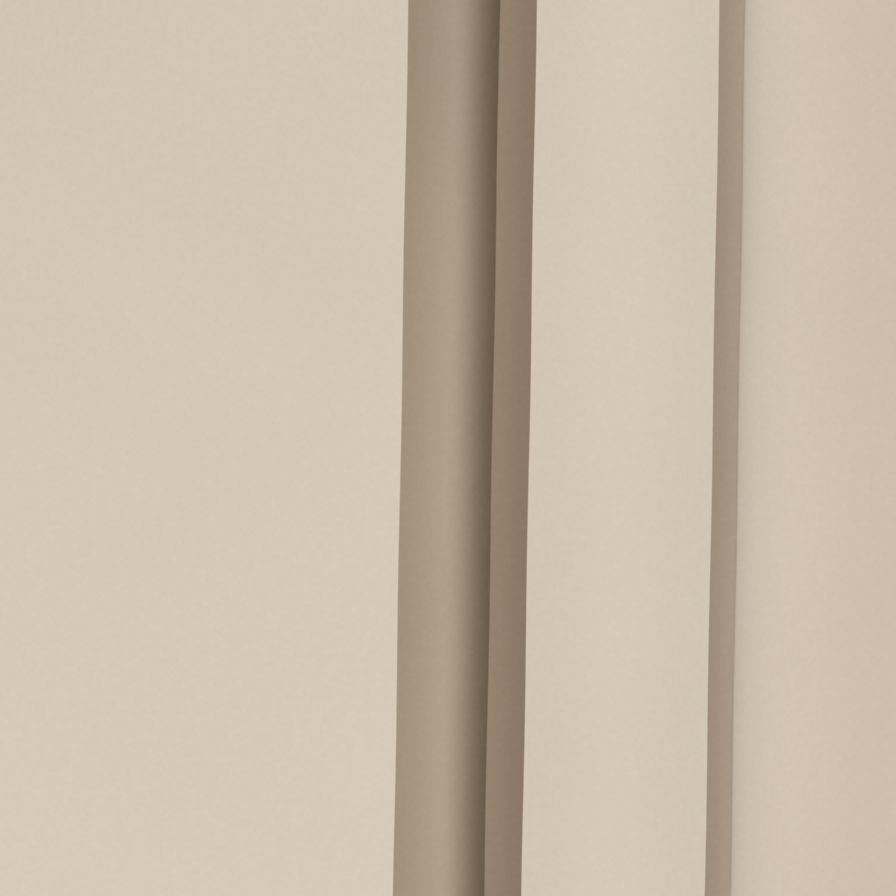
This texture is drawn by a WebGL 1 fragment shader. Its source:

```glsl
precision highp float;
// Smooth beige wall panels split by a deep groove and a shallow step.
// Slightly leaning edges divide the surface into vertical bands; each band
// has its own gradient, contact shadow and a faint plaster grain.
uniform vec2 u_resolution;

vec2 hash2(vec2 p) {
  vec3 q = fract(p.xyx * vec3(0.1031, 0.1030, 0.0973));
  q += dot(q, q.yzx + 33.33);
  return fract((q.xx + q.yz) * q.zy);
}

// Distance to the nearest scattered cell point.
float cellNoise(vec2 p) {
  vec2 cell = floor(p);
  vec2 local = fract(p);
  float nearest = 2.0;
  for (int j = -1; j <= 1; j++) {
    for (int i = -1; i <= 1; i++) {
      vec2 offset = vec2(float(i), float(j));
      nearest = min(nearest, length(offset + hash2(cell + offset) - local));
    }
  }
  return nearest;
}

// Signed distance to the right of a leaning edge, with a slight wobble.
float edgeDistance(vec2 uv, float bottom, float top) {
  float wobble = 0.0004 * sin(uv.y * 17.0 + bottom * 40.0);
  return uv.x - mix(bottom, top, uv.y) - wobble;
}

float coverage(float d) {
  float soft = max(0.0011, 0.75 / u_resolution.x);
  return smoothstep(-soft, soft, d);
}

void main() {
  vec2 uv = gl_FragCoord.xy / u_resolution;
  float groove = edgeDistance(uv, 0.4388, 0.4557);
  float rib = edgeDistance(uv, 0.5404, 0.5580);
  float front = edgeDistance(uv, 0.5820, 0.5990);
  float step1 = edgeDistance(uv, 0.7865, 0.8034);
  float back = edgeDistance(uv, 0.8151, 0.8318);

  // Left panel, a little darker toward the upper corner.
  vec3 color = mix(vec3(0.842, 0.792, 0.724), vec3(0.825, 0.775, 0.705),
                   uv.y * (1.0 - 0.5 * uv.x));

  // Groove floor: soft highlight, then a shadow gathering at the rib.
  vec3 floorColor = mix(vec3(0.635, 0.570, 0.490), vec3(0.685, 0.625, 0.545),
                        smoothstep(0.0, 0.055, groove));
  floorColor = mix(floorColor, vec3(0.415, 0.355, 0.285),
                   pow(smoothstep(-0.052, 0.004, rib), 1.15));
  floorColor *= 1.0 - 0.04 * smoothstep(0.6, 1.0, uv.y);
  color = mix(color, floorColor, coverage(groove));

  // Shaded side of the rib.
  vec3 sideColor = mix(vec3(0.585, 0.510, 0.435), vec3(0.545, 0.470, 0.400),
                       smoothstep(0.0, 0.041, rib));
  color = mix(color, sideColor, coverage(rib));

  // Lit front of the rib.
  vec3 frontColor = mix(vec3(0.830, 0.775, 0.705), vec3(0.838, 0.788, 0.718),
                        smoothstep(0.0, 0.10, front));
  frontColor *= 1.0 - 0.018 * smoothstep(0.10, 0.205, front);
  color = mix(color, frontColor, coverage(front));

  // Narrow return face of the step.
  vec3 stepColor = mix(vec3(0.625, 0.555, 0.485), vec3(0.665, 0.595, 0.525),
                       smoothstep(0.0, 0.028, step1));
  color = mix(color, stepColor, coverage(step1));

  // Right panel with a fading contact shadow.
  vec3 backColor = mix(vec3(0.825, 0.770, 0.698), vec3(0.805, 0.748, 0.675),
                       smoothstep(0.05, 0.18, back));
  float contact = exp(-max(back, 0.0) * 65.0);
  backColor *= 1.0 - 0.10 * contact;
  color = mix(color, backColor, coverage(back));
  color *= 1.0 - 0.05 * exp(-pow(back / 0.0014, 2.0));

  // Fine plaster grain and broad uneven tone.
  float grain = cellNoise(uv * 190.0) + 0.6 * cellNoise(uv * 85.0 + 7.0);
  color += 0.012 * (grain - 0.78);
  color += 0.0025 * sin(uv.x * 13.0 + 2.0 * sin(uv.y * 9.0)) * sin(uv.y * 11.0);

  gl_FragColor = vec4(color, 1.0);
}
```
